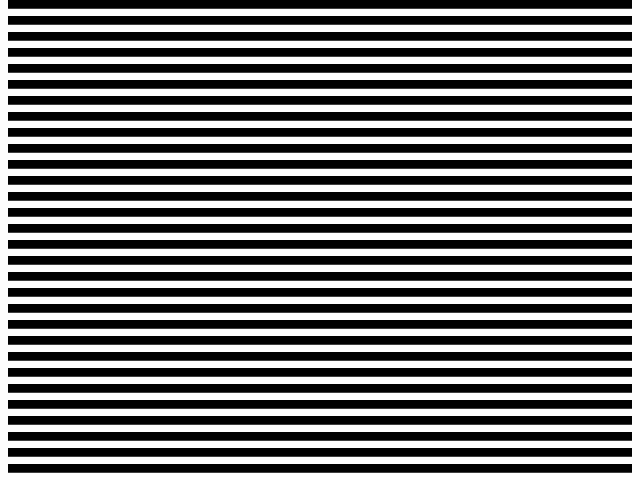
This pattern is drawn by a Shadertoy shader. Its source:

```glsl
// Thirty horizontal black bars on white, with a narrow white margin at each side.

#define BAR_COUNT   30.0
#define BAR_DUTY    0.547
#define SIDE_MARGIN 0.0125
#define INK_COLOR   vec3(0.0)
#define PAPER_COLOR vec3(0.992)

// Share of a pixel covered, from a signed distance measured in pixels.
float coverage(float distancePx) {
    return clamp(0.5 - distancePx, 0.0, 1.0);
}

// Signed distance to the nearest bar, in repeats; each bar starts at the top of its repeat.
float barDistance(float repeatsFromTop) {
    float halfBar = 0.5 * BAR_DUTY;
    float offsetFromCenter = fract(repeatsFromTop - halfBar + 0.5) - 0.5;
    return abs(offsetFromCenter) - halfBar;
}

void mainImage(out vec4 fragColor, in vec2 fragCoord) {
    vec2 uv = fragCoord / iResolution.xy;

    // Bars repeat downward from the top edge.
    float pitchPx = iResolution.y / BAR_COUNT;
    float bars = coverage(barDistance((1.0 - uv.y) * BAR_COUNT) * pitchPx);

    // Bars stop short of both sides.
    float sideDistance = abs(uv.x - 0.5) - (0.5 - SIDE_MARGIN);
    float inside = coverage(sideDistance * iResolution.x);

    fragColor = vec4(mix(PAPER_COLOR, INK_COLOR, bars * inside), 1.0);
}
```
